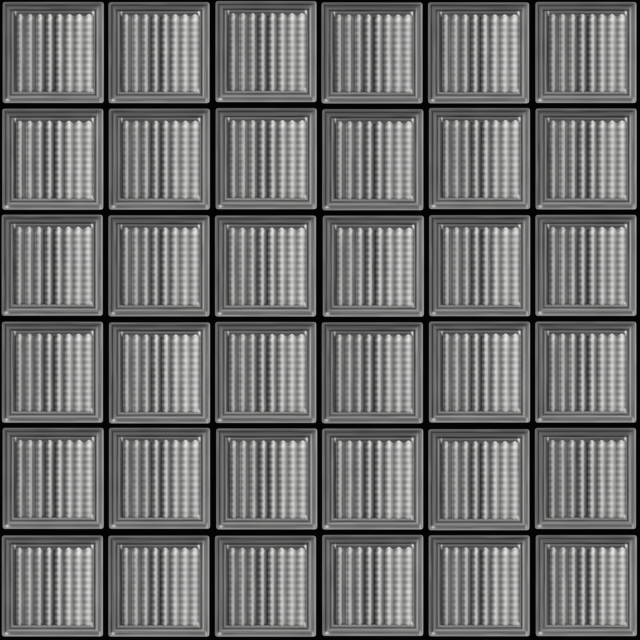
Reproduce this texture procedurally as a Shadertoy shader.

```glsl
const float TILES = 6.0;
const float FLUTES = 8.0;
const float RIPPLES = 12.0;
const float JITTER = 0.007;
const float CORNER = 0.035;
const float TAU = 6.2831853;
const vec2 BLOCK_CENTER = vec2(0.494, 0.510);
const float BLOCK_SIZE = 0.957;
const vec2 PANEL_LOW = vec2(0.130, 0.115);
const vec2 PANEL_HIGH = vec2(0.900, 0.865);
const vec3 GAP_COLOR = vec3(0.012, 0.014, 0.013);
const vec3 GLASS_TINT = vec3(1.0, 1.0, 0.995);
const vec4 RIM_TONES = vec4(0.39, 0.47, 0.45, 0.33); // left, right, bottom, top

float hash(vec2 p) {
    p = fract(p * vec2(0.1031, 0.1137));
    p += dot(p, p.yx + 33.33);
    return fract((p.x + p.y) * p.x * 97.0);
}

float noise(vec2 p) {
    vec2 i = floor(p), f = fract(p);
    f = f * f * (3.0 - 2.0 * f);
    return mix(mix(hash(i), hash(i + vec2(1, 0)), f.x),
               mix(hash(i + vec2(0, 1)), hash(i + vec2(1, 1)), f.x), f.y);
}

// Soft bump of height one around a center
float bump(float x, float center, float width) {
    float t = (x - center) / width;
    return exp(-t * t);
}

float roundedBox(vec2 p, vec2 halfSize, float radius) {
    vec2 q = abs(p) - halfSize + radius;
    return length(max(q, 0.0)) + min(max(q.x, q.y), 0.0) - radius;
}

float glint(vec2 p, vec2 center, vec2 size) {
    vec2 t = (p - center) / size;
    return exp(-dot(t, t));
}

// Moulded rim with mitred sides and fine ridges
float rimTone(vec2 b, float aa, float seed) {
    vec4 sides = vec4(b.x, 1.0 - b.x, b.y, 1.0 - b.y);
    vec4 weight = exp2(-110.0 * sides);
    weight /= dot(weight, vec4(1.0));
    float edge = min(min(sides.x, sides.y), min(sides.z, sides.w));
    float along = dot(weight, vec4(b.y, b.y, b.x, b.x));
    float fine = max(0.007, 0.7 * aa);

    float tone = dot(weight, RIM_TONES);
    tone += 0.07 * (noise(vec2(along * 5.0 + seed * 40.0, edge * 65.0)) - 0.5);
    tone += bump(edge, 0.014, fine) * dot(weight, vec4(0.04, 0.13, 0.10, 0.08));
    tone -= bump(edge, 0.038, fine) * dot(weight, vec4(0.15, 0.05, 0.06, 0.10));
    tone += bump(edge, 0.064, fine) * dot(weight, vec4(0.06, 0.16, 0.12, 0.04));
    tone -= bump(edge, 0.086, fine) * dot(weight, vec4(0.10, 0.19, 0.13, 0.12));
    tone += bump(edge, 0.103, fine) * dot(weight, vec4(0.12, 0.08, 0.07, 0.10));
    tone -= bump(edge, 0.124, fine) * dot(weight, vec4(0.14, 0.06, 0.10, 0.02));
    return tone * smoothstep(-0.012, 0.012, edge);
}

// Upright flutes, brighter to the right, darkest valleys near the middle
float fluteTone(vec2 p, float seed) {
    float ripple = sin(TAU * (RIPPLES * p.y + 0.1 * seed));
    float f = fract(p.x * FLUTES) - 0.5;
    float across = f + 0.025 * ripple;
    float crest = mix(0.68, 0.77, smoothstep(0.0, 0.8, p.x));
    float valley = mix(0.36, 0.48, p.x) - 0.23 * bump(p.x, 0.48, 0.18);
    float body = bump(across, 0.04, mix(0.23, 0.34, p.x));
    float tone = mix(valley, crest, body);

    // Refracted side streaks and horizontal ripples
    tone += 0.10 * bump(f, -0.34, 0.06) * (1.0 - p.x);
    tone -= 0.10 * bump(f, 0.25, 0.07) * (1.0 - p.x);
    tone += ripple * mix(0.015, 0.05, p.x);
    tone += 0.05 * (noise(vec2(p.x * 24.0, p.y * 5.0) + seed * 30.0) - 0.5);

    // Bright upper ends and shaded lower ends
    tone += 0.13 * body * bump(p.y, 0.965, 0.035);
    tone -= 0.13 * bump(p.y, 0.0, 0.025);
    tone -= 0.16 * bump(p.x, 0.0, 0.035) + 0.13 * bump(p.x, 1.0, 0.025);
    return tone;
}

float blockTone(vec2 b, float aa, float seed) {
    vec2 p = (b - PANEL_LOW) / (PANEL_HIGH - PANEL_LOW);
    float scallop = cos(TAU * (p.x * FLUTES - 0.5));
    vec2 low = b - PANEL_LOW + vec2(0.0, 0.006 * scallop);
    vec2 high = PANEL_HIGH - b + vec2(0.0, 0.012 * scallop);
    float inside = min(min(low.x, low.y), min(high.x, high.y));
    float tone = mix(rimTone(b, aa, seed), fluteTone(p, seed),
                     smoothstep(-aa, aa, inside));

    // Glints on the outer and inner corners
    tone += 0.40 * glint(b, vec2(0.050, 0.035), vec2(0.022, 0.014));
    tone += 0.22 * glint(b, vec2(0.965, 0.035), vec2(0.012, 0.022));
    tone += 0.35 * glint(b, vec2(0.132, 0.885), vec2(0.010, 0.020));
    tone += 0.40 * glint(b, vec2(0.890, 0.890), vec2(0.012, 0.020));
    tone += 0.30 * glint(b, vec2(0.885, 0.125), vec2(0.012, 0.018));
    return tone;
}

void mainImage(out vec4 fragColor, in vec2 fragCoord) {
    vec2 grid = fragCoord / iResolution.xy * TILES;
    float aa = TILES / iResolution.y;
    vec2 cell = floor(grid);
    float seed = hash(cell + 7.0);
    vec2 shift = (vec2(hash(cell + 19.0), hash(cell + 43.0)) - 0.5) * 2.0 * JITTER;
    vec2 local = fract(grid) - BLOCK_CENTER - shift;

    float shape = roundedBox(local, vec2(0.5 * BLOCK_SIZE), CORNER);
    float tone = blockTone(local / BLOCK_SIZE + 0.5, aa, seed) * (0.98 + 0.04 * seed);
    vec3 color = mix(GAP_COLOR, GLASS_TINT * tone, smoothstep(0.7 * aa, -0.7 * aa, shape));
    fragColor = vec4(clamp(color, 0.0, 1.0), 1.0);
}
```
